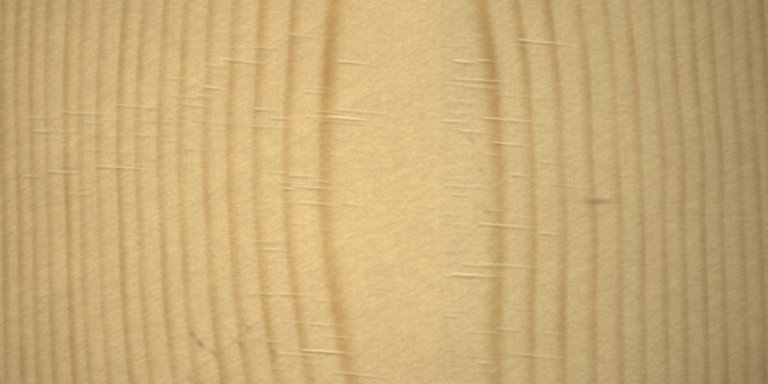
Write a Shadertoy shader that draws this texture.

```glsl
const vec3 EARLYWOOD = vec3(0.885, 0.772, 0.56);
const vec3 LATEWOOD = vec3(0.76, 0.6, 0.365);
const vec3 FIBRE = vec3(0.98, 0.88, 0.65);
const vec3 STAIN = vec3(0.45, 0.38, 0.26);
const float PITH_X = 1.07;
const float SEAM_X = 1.14;

float hash(vec2 p) {
    return fract(sin(dot(p, vec2(127.1, 311.7))) * 43758.5453);
}

float noise(vec2 p) {
    vec2 i = floor(p), f = fract(p);
    f = f * f * (3.0 - 2.0 * f);
    return mix(mix(hash(i), hash(i + vec2(1, 0)), f.x),
               mix(hash(i + vec2(0, 1)), hash(i + vec2(1, 1)), f.x), f.y);
}

float fbm(vec2 p) {
    float sum = 0.0, amp = 0.5;
    for (int i = 0; i < 4; i++) {
        sum += amp * noise(p);
        p = p * 2.03 + 7.1;
        amp *= 0.5;
    }
    return sum;
}

float bell(float x, float width) {
    x /= width;
    return exp(-x * x);
}

// Growth rings, mirrored about the pith and tighter towards the rim
float rings(vec2 p) {
    float side = step(PITH_X, p.x);
    float d = abs(p.x - PITH_X);
    float bend = mix(0.2 * pow(p.y - 0.6, 2.0), 0.1 * pow(p.y - 0.4, 2.0), side);
    d += bend * max(1.2 - d, 0.15) + side * 0.05 * d * (p.y - 0.5);
    d += 0.010 * (noise(vec2(d * 4.0 + side * 9.0, p.y * 5.0)) - 0.5);
    float t = d - 0.23;
    float n = t * (10.0 + 9.5 * t);
    float id = floor(n + 0.5);
    if (t < -0.15 || id < 0.0) return 0.0;
    float h = hash(vec2(id, side + 3.0));
    float jitter = 0.18 * (h - 0.5) * step(0.5, id) + 0.12 * step(0.5, id) * step(id, 2.5) * (side - 1.0);
    float offset = (n - id + jitter) / max(10.0 + 19.0 * t, 5.0);
    float width = id < 0.5 ? 0.022 : mix(0.014, 0.010, smoothstep(0.1, 0.5, t));
    width *= offset < 0.0 ? 1.25 : 0.7;
    float strength = id < 0.5 ? 0.78 : 0.36 + 0.22 * h;
    return strength * bell(offset, width) * (0.7 + 0.6 * noise(vec2(id * 5.0, p.y * 6.0)));
}

// Thin torn fibres: x holds the bright thread, y the shadow under it
vec2 fibres(vec2 p) {
    vec2 sum = vec2(0.0);
    for (int i = 0; i < 150; i++) {
        float k = float(i);
        float group = mod(k, 5.0);
        float h = hash(vec2(k, 1.0));
        float len = mix(0.07, 0.21, pow(hash(vec2(k, 2.0)), 2.0));
        float x = SEAM_X + 0.26 * h * h;
        if (group < 2.0) x = 0.62 + 0.27 * h;
        if (group > 3.5) x = 0.6 * h;
        float y = hash(vec2(k, 3.0));
        if (group > 3.5) y = 0.55 + 0.33 * x + 0.25 * (y - 0.5);
        vec2 q = p - vec2(x, y);
        q.y += (0.04 + 0.06 * h) * q.x + 0.15 * (h - 0.5) * q.x * q.x;
        float along = smoothstep(0.0, 0.02, q.x) * (1.0 - smoothstep(0.35 * len, len, q.x));
        float power = 0.15 + 0.6 * pow(hash(vec2(k, 4.0)), 1.5);
        sum += power * along * vec2(bell(q.y, 0.0029), bell(q.y + 0.006, 0.004));
    }
    return min(sum, vec2(1.0));
}

// Slanted plane mark: a soft step with a faint dark line on it
float planeMark(vec2 p, float start, float slope) {
    float d = p.y - start - slope * p.x + 0.025 * (noise(p * 7.0) - 0.5);
    float fade = (1.0 - smoothstep(0.8, 1.15, p.x)) * (0.4 + 0.8 * noise(p * 9.0));
    float ledge = smoothstep(-0.005, 0.005, d) * exp(-max(d, 0.0) * 14.0);
    return fade * (0.025 * ledge - 0.025 * bell(d, 0.006));
}

// Small dark flecks near the lower left and one long smudge
float stains(vec2 p) {
    float sum = 0.4 * bell(p.x - 1.555, 0.035) * bell(p.y - 0.475, 0.007);
    for (int i = 0; i < 12; i++) {
        float k = float(i);
        vec2 c = vec2(0.42 + 0.35 * hash(vec2(k, 7.0)), 0.16 * hash(vec2(k, 8.0)));
        if (i > 7) c = vec2(1.17 + 0.1 * hash(vec2(k, 7.0)), 0.45 + 0.2 * hash(vec2(k, 8.0)));
        vec2 q = p - c;
        q.x += 0.6 * q.y;
        sum += (i > 7 ? 0.16 : 0.24) * bell(q.x, 0.008) * bell(q.y, 0.011);
    }
    return sum;
}

void mainImage(out vec4 fragColor, in vec2 fragCoord) {
    vec2 p = fragCoord / iResolution.y;
    p.x *= 2.0 * iResolution.y / iResolution.x;

    vec3 color = mix(EARLYWOOD, LATEWOOD, rings(p));

    // Surface tone: mottling, slanted fine grain, plane marks, centre seam
    vec2 slant = vec2(p.x + 0.5 * p.y, p.y - 0.5 * p.x);
    float tone = 1.0 + 0.05 * (fbm(p * 5.0) - 0.47);
    tone += 0.045 * (noise(slant * vec2(40.0, 130.0)) - 0.5);
    tone += 0.035 * (noise(p * vec2(60.0, 170.0)) - 0.5);
    tone += 0.055 * (noise(p * 200.0) - 0.5);
    tone += planeMark(p, 0.15, 0.62) + planeMark(p, 0.52, 0.5) + planeMark(p, -0.4, 0.85);
    tone += 0.03 * bell(p.x - SEAM_X, 0.006) * noise(vec2(3.0, p.y * 12.0));

    // Lamp light, falling off to the sides and corners
    float dx = p.x - 0.93, dy = p.y - 0.55;
    float light = 1.0 - (dx > 0.0 ? 0.22 : 0.155) * dx * dx - 0.2 * dy * dy;
    float right = smoothstep(SEAM_X - 0.02, SEAM_X + 0.02, p.x);
    color *= tone * light * mix(vec3(1.0, 0.99, 0.965), vec3(0.975, 0.98, 0.965), right);

    vec2 torn = fibres(p);
    color *= 1.0 - 0.13 * torn.y;
    color = mix(color, FIBRE * light, 0.8 * torn.x);
    color = mix(color, STAIN, min(stains(p), 0.7));
    fragColor = vec4(clamp(color, 0.0, 1.0), 1.0);
}
```
